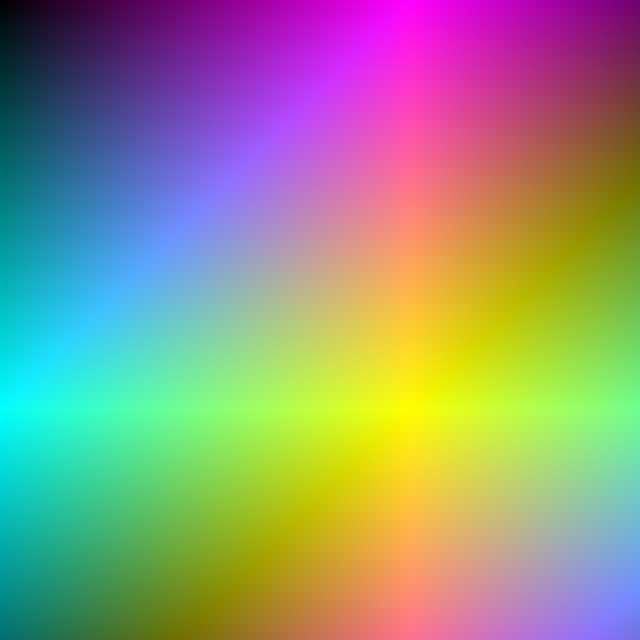
Give the GLSL for this background, as a WebGL 1 fragment shader.

```glsl
precision highp float;
// A smooth colour field woven from three triangle waves.
// Red ramps across, green ramps downward and blue ramps along the diagonal;
// each rises from 0 to 1 and folds back, giving creases where waves peak.

uniform vec2 u_resolution;

const float RAMP_LENGTH = 0.64;            // canvas widths from dark to full
const vec2 RED_DIRECTION = vec2(1.0, 0.0);
const vec2 GREEN_DIRECTION = vec2(0.0, 1.0);
const vec2 BLUE_DIRECTION = vec2(1.0, 1.0);

// Triangle wave per channel: 0 at even values, 1 at odd values
vec3 triangleWave(vec3 t) {
  return 1.0 - abs(mod(t, 2.0) - 1.0);
}

void main() {
  // Position measured from the upper left corner
  vec2 uv = gl_FragCoord.xy / u_resolution;
  vec2 position = vec2(uv.x, 1.0 - uv.y);

  // Distance along each channel's direction, counted in ramps
  vec3 phase = vec3(
    dot(position, RED_DIRECTION),
    dot(position, GREEN_DIRECTION),
    dot(position, BLUE_DIRECTION)
  ) / RAMP_LENGTH;

  gl_FragColor = vec4(triangleWave(phase), 1.0);
}
```
